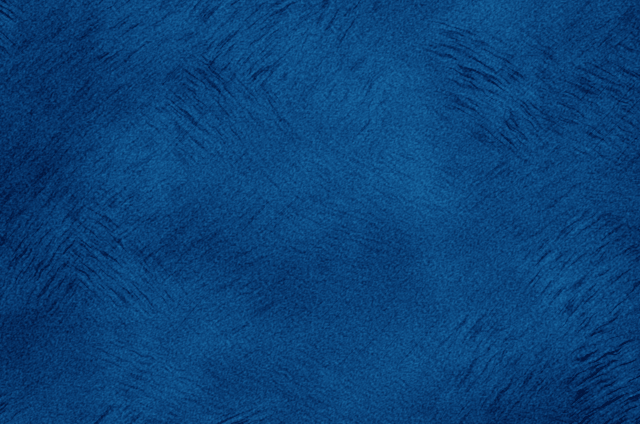
Reproduce this texture procedurally as a Shadertoy shader.

```glsl
#define DEEP_BLUE vec3(0.008, 0.115, 0.290)
#define LIGHT_BLUE vec3(0.078, 0.372, 0.595)
#define MID_SHIFT vec3(-0.010, -0.002, 0.013)
#define BASE_TONE 0.645
#define CLOUD_AMOUNT 0.31
#define STROKE_AMOUNT 0.27
#define GRAIN_AMOUNT 0.37
#define VIGNETTE_AMOUNT 0.38
#define PATCH_SCALE 4.6
#define BRISTLE_SCALE vec2(19.0, 165.0)
#define GRAIN_SCALE 205.0

vec2 hash2(vec2 p) {
    vec3 h = fract(p.xyx * vec3(0.1031, 0.1030, 0.0973));
    h += dot(h, h.yzx + 33.33);
    return fract((h.xx + h.yz) * h.zy);
}

mat2 rotate(float angle) {
    float c = cos(angle), s = sin(angle);
    return mat2(c, -s, s, c);
}

float gradientAt(vec2 cell, vec2 corner, vec2 local) {
    vec2 gradient = hash2(cell + corner + 211.0) * 2.0 - 1.0;
    return dot(gradient, local - corner);
}

// Gradient noise, roughly -1 to 1
float noise(vec2 p) {
    vec2 cell = floor(p), f = p - cell;
    vec2 u = f * f * f * (f * (f * 6.0 - 15.0) + 10.0);
    float low = mix(gradientAt(cell, vec2(0, 0), f), gradientAt(cell, vec2(1, 0), f), u.x);
    float high = mix(gradientAt(cell, vec2(0, 1), f), gradientAt(cell, vec2(1, 1), f), u.x);
    return 1.6 * mix(low, high, u.y);
}

float fbm(vec2 p) {
    float sum = 0.0, amplitude = 0.75;
    for (int i = 0; i < 5; i++) {
        sum += amplitude * noise(p);
        p = rotate(0.6) * p * 2.03 + 17.3;
        amplitude *= 0.57;
    }
    return sum;
}

// Overlapping soft patches, each combed by a curved brush sweep
float brushStrokes(vec2 p) {
    vec2 grid = p * PATCH_SCALE;
    grid += 0.4 * vec2(noise(grid * 1.3), noise(grid * 1.3 + 40.0));
    vec2 home = floor(grid);
    vec2 wobble = 0.004 * vec2(noise(p * 38.0), noise(p * 38.0 + 60.0));
    float sum = 0.0, power = 0.0;
    for (int y = -1; y <= 1; y++)
    for (int x = -1; x <= 1; x++) {
        vec2 cell = home + vec2(x, y);
        vec2 shape = hash2(cell + 71.0), style = hash2(cell + 139.0);
        vec2 center = cell + 0.15 + 0.7 * shape;
        vec2 offset = grid - center;
        float weight = exp(-4.5 * dot(offset, offset));

        // Most sweeps rise to the right, the rest fall
        float angle = style.x < 0.6 ? mix(0.45, 1.0, shape.y) : mix(-0.85, -0.15, shape.x);
        vec2 along = rotate(angle) * (p - center / PATCH_SCALE) + wobble;
        along.y += (style.y - 0.5) * 1.8 * along.x * along.x;

        // Narrow dark grooves between flat ridges
        float fine = noise(along * BRISTLE_SCALE + cell * 19.0);
        float coarse = noise(along * BRISTLE_SCALE * vec2(0.55, 0.6) + cell * 31.0);
        float bristles = 0.8 * fine + 0.6 * coarse;
        bristles -= 0.9 * smoothstep(0.12, 0.5, -bristles) - 0.22;
        sum += weight * bristles * mix(0.25, 1.3, style.y * style.y);
        power += weight * weight;
    }
    return sum / sqrt(power + 0.01);
}

// Crisp pebbled plaster grain in two sizes
float plasterGrain(vec2 p) {
    vec2 q = rotate(0.63) * p * GRAIN_SCALE;
    float fine = noise(q * vec2(0.85, 1.1));
    float pebbles = noise(rotate(0.9) * q * 0.6 + 53.0);
    return 0.9 * fine + 0.55 * pebbles;
}

// Sparse long thin scratches
float scratches(vec2 p) {
    vec2 q = rotate(0.83) * p;
    q.y += 0.012 * noise(q * 3.0);
    float groove = noise(q * vec2(4.5, 120.0) + 7.0);
    return smoothstep(0.4, 0.65, groove) * smoothstep(0.0, 0.45, noise(p * 3.1 + 91.0));
}

void mainImage(out vec4 fragColor, in vec2 fragCoord) {
    vec2 p = fragCoord / iResolution.y;
    vec2 uv = fragCoord / iResolution.xy;

    // Broad mottling and darkened borders
    float clouds = fbm(rotate(0.5) * p * vec2(2.6, 3.2) + 5.7);
    vec2 fromCenter = (uv - vec2(0.53, 0.57)) * vec2(2.0, 1.4);
    float vignette = smoothstep(0.35, 1.45, length(fromCenter));

    // Surface relief is stronger in some areas
    float relief = 1.0 + 0.6 * noise(p * 2.6 + 23.0) + 0.15 * vignette;
    float tone = BASE_TONE + CLOUD_AMOUNT * clouds - VIGNETTE_AMOUNT * vignette;
    tone += STROKE_AMOUNT * relief * brushStrokes(p);
    tone += GRAIN_AMOUNT * plasterGrain(p);
    tone -= 0.2 * scratches(p);

    tone = clamp(tone, -0.1, 1.1);
    vec3 color = mix(DEEP_BLUE, LIGHT_BLUE, tone);
    color += MID_SHIFT * 4.0 * tone * (1.0 - tone);
    fragColor = vec4(max(color, 0.0), 1.0);
}
```
